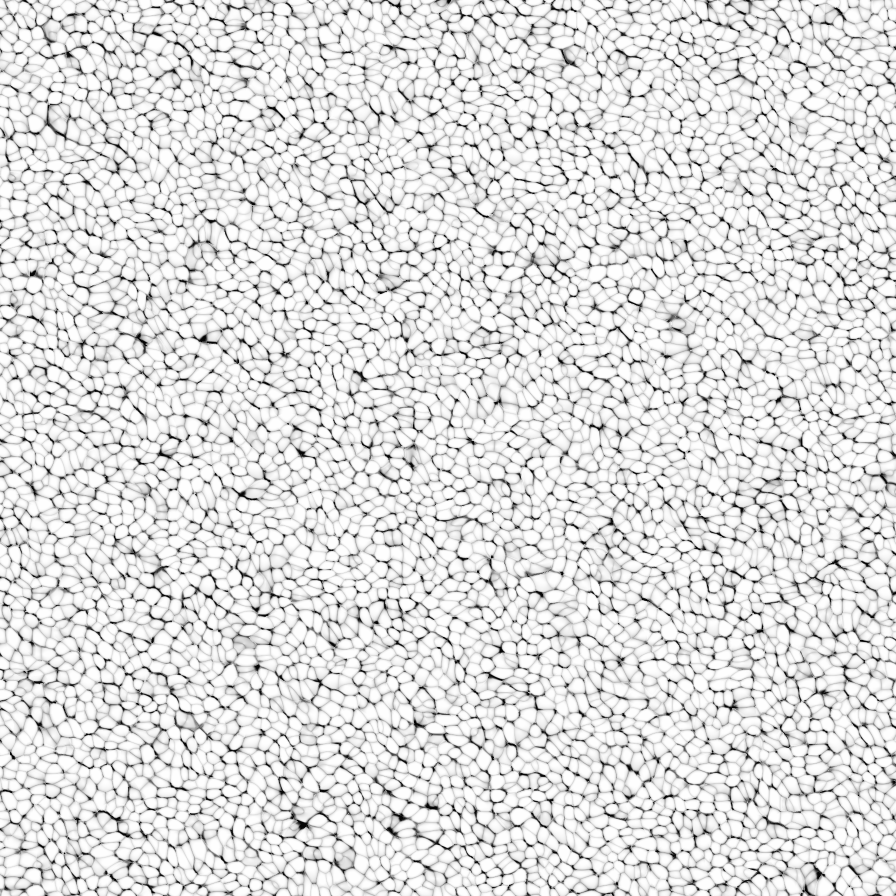
Reproduce this texture map procedurally as a Shadertoy shader.

```glsl
vec3 hash3(vec2 cell) {
    vec3 q = fract(cell.xyx * vec3(0.1031, 0.1030, 0.0973));
    q += dot(q, q.yzx + 33.33);
    return fract((q.xxy + q.yzz) * q.zyx);
}

mat2 rotation(float angle) {
    float c = cos(angle), s = sin(angle);
    return mat2(c, s, -s, c);
}

// Slow patches of tight and loose packing, between 0 and 1
float looseness(vec2 p) {
    float waves = sin(p.x * 0.17 + 1.6 * sin(p.y * 0.21))
                + sin(p.y * 0.43 + 1.3 * sin(p.x * 0.13 + 2.0))
                + 0.7 * sin(p.x * 0.31 - p.y * 0.57 + 4.0);
    return clamp(0.5 + 0.22 * waves, 0.0, 1.0);
}

// Brightness of packed pebbles; one grid cell per pebble
float pebbles(vec2 p) {
    vec2 warped = p + 0.3 * sin(p.yx * vec2(0.83, 0.71) + 1.7 * sin(p * 0.29));
    vec2 base = floor(warped);
    vec3 nearest = vec3(9.0);
    vec3 ownRandom = vec3(0.0);
    vec2 ownOffset = vec2(0.0);
    float otherId = 0.0;

    // Three nearest pebbles, each with its own size, stretch and turn
    for (int y = -2; y <= 2; y++) {
        for (int x = -2; x <= 2; x++) {
            vec2 cell = base + vec2(x, y);
            vec3 random = hash3(cell);
            vec3 shape = hash3(cell + 57.0);
            vec2 offset = warped - cell - 0.5 - 0.88 * (random.xy - 0.5);
            float stretch = mix(1.0, 1.25, shape.x);
            vec2 local = rotation((shape.y - 0.5) * 1.8) * offset;
            float d = length(local * vec2(1.0 / stretch, stretch));
            d *= mix(0.84, 1.22, shape.z);
            if (d < nearest.x) {
                nearest = vec3(d, nearest.xy);
                otherId = ownRandom.z;
                ownRandom = random;
                ownOffset = offset;
            } else if (d < nearest.y) {
                nearest = vec3(nearest.x, d, nearest.y);
                otherId = random.z;
            } else {
                nearest.z = min(nearest.z, d);
            }
        }
    }

    // Harmonic blend of the two margins rounds the corners
    vec2 margin = nearest.yz - nearest.x + 0.0001;
    float rim = margin.x * margin.y / (margin.x + margin.y);
    float contact = fract((ownRandom.z + otherId) * 7.31);

    // Soft shade at the rims, and a faint slope on deeper pebbles
    float ink = mix(0.16, 0.44, contact) * exp(-10.0 * rim);
    float depth = smoothstep(0.7, 1.0, ownRandom.z);
    ink += depth * 0.09 * clamp(0.3 + dot(ownOffset, vec2(0.5, -0.8)), 0.0, 1.0);

    // Black pockets at the corners, mostly along the grain of the bed
    float across = abs(ownOffset.y) / (length(ownOffset) + 0.001);
    float pocket = 1.0 - smoothstep(0.04, 0.17, rim);
    pocket *= 1.0 - smoothstep(0.18, 0.5, margin.y);
    pocket *= smoothstep(0.45, 0.75, nearest.x + 0.12 * (looseness(p) - 0.5));
    pocket *= mix(0.35, 1.0, smoothstep(0.2, 0.9, across));
    ink += pocket * mix(0.15, 1.0, contact);
    return clamp(1.015 - ink, 0.02, 0.995);
}

void mainImage(out vec4 fragColor, in vec2 fragCoord) {
    // Four samples per pixel smooth the thin gaps
    float tone = 0.0;
    for (int i = 0; i < 4; i++) {
        vec2 shift = vec2(i % 2, i / 2) * 0.5 - 0.25;
        vec2 uv = (fragCoord + shift) / iResolution.y;
        tone += 0.25 * pebbles(rotation(0.55) * uv * 76.0 + 40.0);
    }
    fragColor = vec4(vec3(tone), 1.0);
}
```
